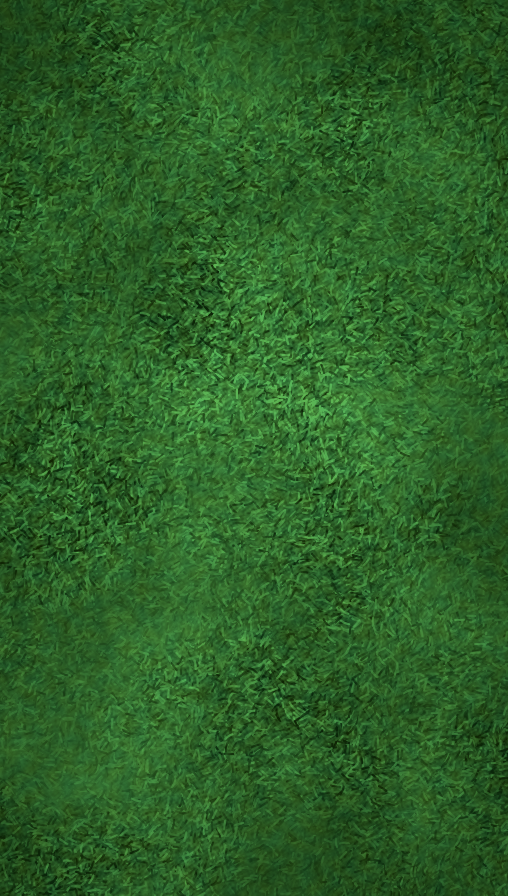
Give the GLSL for this texture, as a WebGL 1 fragment shader.

```glsl
precision highp float;

uniform vec2 u_resolution;

const vec3 DARK_GREEN = vec3(0.11, 0.26, 0.09);
const vec3 LIGHT_GREEN = vec3(0.29, 0.59, 0.27);
const vec3 HUE_DRIFT = vec3(0.035, 0.0, -0.035);

const float BLADE_CELL = 0.0085;
const float BLADE_HALF_LENGTH = 0.0048;
const float BLADE_HALF_WIDTH = 0.0012;
const float BLADE_CONTRAST = 0.46;
const float BLADE_SPREAD = 2.4;
const float BLADE_LEAN = 0.6;

const float FIBRE_SCALE = 170.0;
const float FIBRE_CONTRAST = 0.38;
const float PATCH_SCALE = 5.0;
const float PATCH_CONTRAST = 0.36;

const vec2 GLOW_CENTRE = vec2(0.52, 0.53);
const float GLOW_RADIUS = 0.66;
const float EDGE_LIGHT = 0.20;
const float GLOW_LIGHT = 0.42;

vec2 hash2(vec2 p) {
  vec3 q = fract(p.xyx * vec3(0.1031, 0.1030, 0.0973));
  q += dot(q, q.yzx + 33.33);
  return fract((q.xx + q.yz) * q.zy);
}

mat2 rotation(float angle) {
  float c = cos(angle), s = sin(angle);
  return mat2(c, s, -s, c);
}

float cornerSlope(vec2 cell, vec2 offset) {
  float angle = 6.2832 * hash2(cell).x;
  return dot(vec2(cos(angle), sin(angle)), offset);
}

float gradientNoise(vec2 p) {
  vec2 i = floor(p), f = fract(p);
  vec2 u = f * f * f * (f * (f * 6.0 - 15.0) + 10.0);
  vec2 e = vec2(1.0, 0.0);
  float low = mix(cornerSlope(i, f), cornerSlope(i + e, f - e), u.x);
  float high = mix(cornerSlope(i + e.yx, f - e.yx), cornerSlope(i + 1.0, f - 1.0), u.x);
  return mix(low, high, u.y);
}

float fbm(vec2 p) {
  float sum = 0.0, amplitude = 1.0;
  for (int i = 0; i < 4; i++) {
    sum += amplitude * gradientNoise(p);
    p = rotation(0.65) * p * 2.03 + 17.3;
    amplitude *= 0.55;
  }
  return sum;
}

// Lays one layer of short random strokes over the tone below it
float layBlades(vec2 p, float tone, float lean, float seed, float pixel) {
  vec2 cell = floor(p / BLADE_CELL);
  for (int y = -1; y <= 1; y++) {
    for (int x = -1; x <= 1; x++) {
      vec2 id = cell + vec2(x, y);
      vec2 place = hash2(id + seed);
      vec2 look = hash2(id + seed + 71.7);
      vec2 d = p - (id + place) * BLADE_CELL;
      d = rotation(-lean - (look.x - 0.5) * BLADE_SPREAD) * d;
      d.y += 40.0 * (place.x - 0.5) * d.x * d.x;
      d.x -= clamp(d.x, -BLADE_HALF_LENGTH, BLADE_HALF_LENGTH);
      float cover = 1.0 - smoothstep(-0.6 * pixel, 0.6 * pixel, length(d) - BLADE_HALF_WIDTH);
      tone = mix(tone, 2.0 * look.y - 1.0, cover);
    }
  }
  return tone;
}

void main() {
  float pixel = 1.0 / u_resolution.y;
  vec2 uv = gl_FragCoord.xy / u_resolution;
  vec2 p = gl_FragCoord.xy * pixel;

  // Soft central glow and cloudy wear
  float glow = 1.0 - smoothstep(0.05, GLOW_RADIUS, length(uv - GLOW_CENTRE));
  float wear = fbm(p * PATCH_SCALE + 3.7);
  float roughness = clamp(0.95 + 1.1 * fbm(p * PATCH_SCALE * 0.8 + 41.2), 0.55, 1.5);

  // Blades lean with a slowly turning direction
  float lean = BLADE_LEAN + 2.0 * gradientNoise(p * 9.0 + 12.5);
  float blades = -0.15;
  for (int i = 0; i < 3; i++) {
    float layer = float(i);
    float turn = 0.5 + 0.9 * layer;
    blades = layBlades(rotation(turn) * p + 2.0, blades, lean + turn, 19.0 * layer + 5.0, pixel);
  }

  // Fine fibres fill the gaps between blades
  vec2 along = rotation(-BLADE_LEAN) * p * FIBRE_SCALE;
  float fibres = gradientNoise(along * vec2(0.8, 1.7) + 90.0)
               + 0.6 * gradientNoise(along.yx * vec2(1.0, 2.0) + 230.0);

  float grain = (BLADE_CONTRAST * blades + FIBRE_CONTRAST * fibres) * roughness;
  float light = EDGE_LIGHT + GLOW_LIGHT * glow + PATCH_CONTRAST * wear;
  light += grain * (0.75 + 0.5 * glow);

  vec3 colour = mix(DARK_GREEN, LIGHT_GREEN, clamp(light, -0.35, 1.35));
  colour += HUE_DRIFT * gradientNoise(p * 60.0 + 7.0);
  gl_FragColor = vec4(clamp(colour, 0.0, 1.0), 1.0);
}
```
